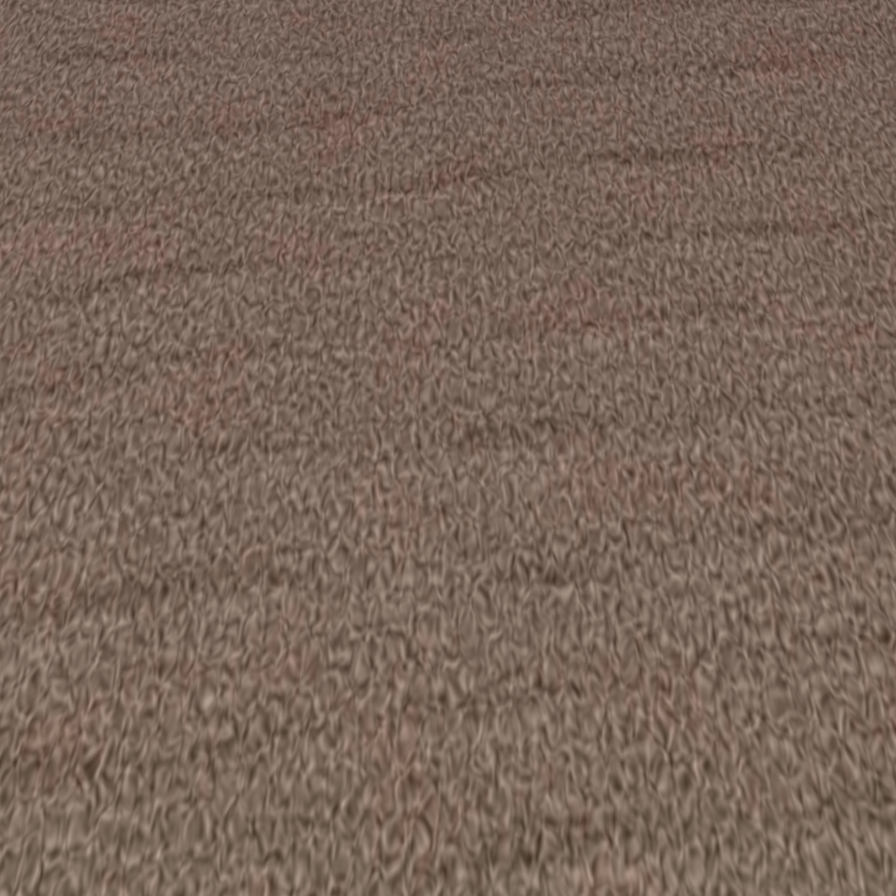
Reproduce this texture procedurally as a Shadertoy shader.

```glsl
// Brown woven carpet receding from the viewer, with short fine fibres, faint ribs and reddish patches.

vec2 randomGradient(vec2 cell) {
    vec3 h = fract(cell.xyx * vec3(0.1031, 0.1030, 0.0973));
    h += dot(h, h.yzx + 33.33);
    float angle = 6.28318 * fract((h.x + h.y) * h.z);
    return vec2(cos(angle), sin(angle));
}

float gradientNoise(vec2 p) {
    vec2 cell = floor(p), f = fract(p);
    vec2 blend = f * f * f * (f * (f * 6.0 - 15.0) + 10.0);
    vec2 e = vec2(0.0, 1.0);
    float a = dot(randomGradient(cell), f);
    float b = dot(randomGradient(cell + e.yx), f - e.yx);
    float c = dot(randomGradient(cell + e.xy), f - e.xy);
    float d = dot(randomGradient(cell + e.yy), f - e.yy);
    return mix(mix(a, b, blend.x), mix(c, d, blend.x), blend.y);
}

// Short fibres: gently warped noise with a finer layer on top
float fibres(vec2 p) {
    vec2 curl = vec2(gradientNoise(p * 0.5 + 17.0), gradientNoise(p * 0.5 + 71.0));
    vec2 q = p + 0.7 * curl;
    float tufts = gradientNoise(q);
    float strands = gradientNoise(q * vec2(1.35, 1.5) + 39.0);
    return tufts + 0.75 * strands;
}

// Narrow broken furrows, each with a slightly raised light edge below
float ribs(vec2 floorPos) {
    float row = (floorPos.y - 0.06 * floorPos.x) * 29.0;
    row += 0.45 * gradientNoise(floorPos * vec2(4.0, 12.0) + 8.0);
    row += 0.12 * gradientNoise(floorPos * vec2(110.0, 50.0) + 50.0);
    float phase = fract(row + 0.02) - 0.5;
    float furrow = exp(-phase * phase * 130.0);
    float edge = exp(-(phase + 0.2) * (phase + 0.2) * 45.0);
    float strength = clamp(0.65 + 1.6 * gradientNoise(floorPos * vec2(11.0, 28.0) + 90.0), 0.1, 1.2);
    return strength * (0.35 * edge - furrow);
}

void mainImage(out vec4 fragColor, in vec2 fragCoord) {
    vec2 uv = fragCoord / iResolution.xy;

    // Perspective onto the floor, horizon far above the canvas
    float depth = 1.0 / (2.4 - uv.y);
    vec2 floorPos = vec2((uv.x - 0.5) * depth + 1.0, depth);

    // Brightness: fibres, ribs and worn areas
    float contrast = mix(0.225, 0.16, uv.y);
    float light = contrast * fibres(floorPos * 265.0);
    light += 0.05 * ribs(floorPos);
    light += 0.022 * gradientNoise(floorPos * vec2(16.0, 38.0) + 5.0);
    light += 0.010 - 0.03 * uv.y * uv.y - 0.012 * uv.x * uv.y;

    vec3 color = vec3(0.476, 0.404, 0.356) + light * vec3(1.0, 0.98, 0.98);

    // Faint reddish patches, broken up by single red tufts
    float patches = gradientNoise(floorPos * vec2(18.0, 36.0) + 27.0);
    patches += 0.7 * gradientNoise(floorPos * 130.0 + 63.0);
    color += smoothstep(0.0, 0.6, patches) * vec3(0.020, -0.010, -0.006);

    // Olive in front, cooler and greyer towards the back
    color += mix(vec3(-0.003, 0.005, -0.004), vec3(0.002, -0.002, 0.008), uv.y);

    fragColor = vec4(clamp(color, 0.0, 1.0), 1.0);
}
```
